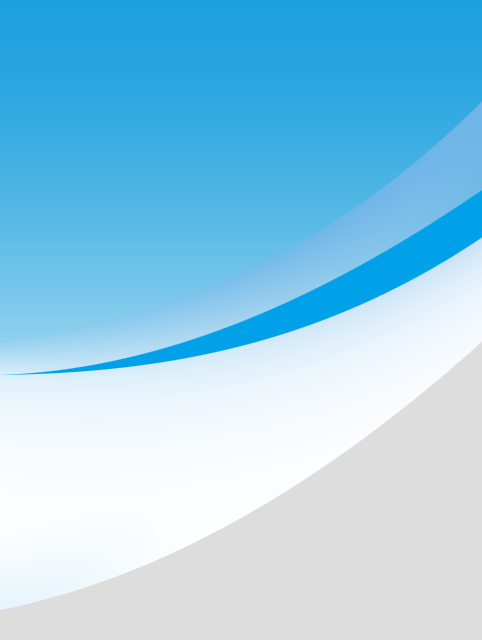
Write a Shadertoy shader that draws this background.

```glsl
// Layered curved background: a blue sky gradient, a pale ribbon, a solid
// blue band, a softly glowing white field and a grey corner. Each layer fills
// the area under a cubic curve and is painted over the one before it.

// Curve heights as cubic coefficients (1, x, x^2, x^3), canvas units
const vec4 RIBBON_CURVE = vec4(0.4688, 0.0794, 0.2168, 0.0762);
const vec4 BAND_CURVE   = vec4(0.4141, 0.0254, 0.2988, -0.0352);
const vec4 FIELD_CURVE  = vec4(0.4141, 0.0098, 0.1172, 0.0879);
const vec4 CORNER_CURVE = vec4(0.0469, 0.1497, 0.2813, -0.0117);

// Colours
const vec3 SKY_TOP          = vec3(0.115, 0.630, 0.870);
const vec3 SKY_LOW          = vec3(0.560, 0.815, 0.935);
const vec3 RIBBON_TOP_LEFT  = vec3(0.560, 0.810, 0.935);
const vec3 RIBBON_TOP_RIGHT = vec3(0.435, 0.710, 0.910);
const vec3 RIBBON_LOW_LEFT  = vec3(0.860, 0.935, 0.980);
const vec3 RIBBON_LOW_RIGHT = vec3(0.440, 0.730, 0.900);
const vec3 BAND             = vec3(0.000, 0.631, 0.914);
const vec3 FIELD            = vec3(0.997, 0.998, 1.000);
const vec3 GLOW_LEFT        = vec3(0.860, 0.940, 0.980);
const vec3 GLOW_RIGHT       = vec3(0.780, 0.885, 0.965);
const vec3 CORNER_GLOW      = vec3(0.905, 0.960, 0.985);
const vec3 CORNER           = vec3(0.867);

// Gradient shapes
const float SKY_DEPTH         = 0.53;
const float SKY_POWER         = 1.5;
const float GLOW_DEPTH        = 0.08;
const float CORNER_GLOW_DEPTH = 0.075;
const float CORNER_GLOW_WIDTH = 0.42;

// Vertical distance below a cubic curve, positive underneath
float depthBelow(vec4 curve, vec2 p) {
    return dot(curve, vec4(1.0, p.x, p.x * p.x, p.x * p.x * p.x)) - p.y;
}

// Antialiased coverage of the area below a curve
float coverage(float depth) {
    return clamp(0.5 + depth / fwidth(depth), 0.0, 1.0);
}

void mainImage(out vec4 fragColor, in vec2 fragCoord) {
    vec2 p = fragCoord / iResolution.xy;
    float ribbonDepth = depthBelow(RIBBON_CURVE, p);
    float bandDepth   = depthBelow(BAND_CURVE, p);
    float fieldDepth  = depthBelow(FIELD_CURVE, p);
    float cornerDepth = depthBelow(CORNER_CURVE, p);

    // Sky
    float skyFade = clamp((1.0 - p.y) / SKY_DEPTH, 0.0, 1.0);
    vec3 color = mix(SKY_TOP, SKY_LOW, pow(skyFade, SKY_POWER));

    // Ribbon, shaded across its thickness and along its length
    float thickness = max(ribbonDepth - bandDepth, 0.001);
    float across = clamp(ribbonDepth / thickness, 0.0, 1.0);
    vec3 ribbonTop = mix(RIBBON_TOP_LEFT, RIBBON_TOP_RIGHT, smoothstep(0.0, 0.8, p.x));
    vec3 ribbonLow = mix(RIBBON_LOW_LEFT, RIBBON_LOW_RIGHT, p.x);
    color = mix(color, mix(ribbonTop, ribbonLow, across), coverage(ribbonDepth));

    // Solid band
    color = mix(color, BAND, coverage(bandDepth));

    // White field with a glow under the band and another in the lower left
    float glow = exp(-max(fieldDepth, 0.0) / GLOW_DEPTH);
    vec3 field = mix(FIELD, mix(GLOW_LEFT, GLOW_RIGHT, p.x), glow);
    float lift = cornerDepth / CORNER_GLOW_DEPTH;
    float leftFade = 1.0 - smoothstep(0.0, CORNER_GLOW_WIDTH, p.x);
    field = mix(field, CORNER_GLOW, exp(-lift * lift) * leftFade);
    color = mix(color, field, coverage(fieldDepth));

    // Grey corner
    color = mix(color, CORNER, coverage(cornerDepth));

    fragColor = vec4(color, 1.0);
}
```
